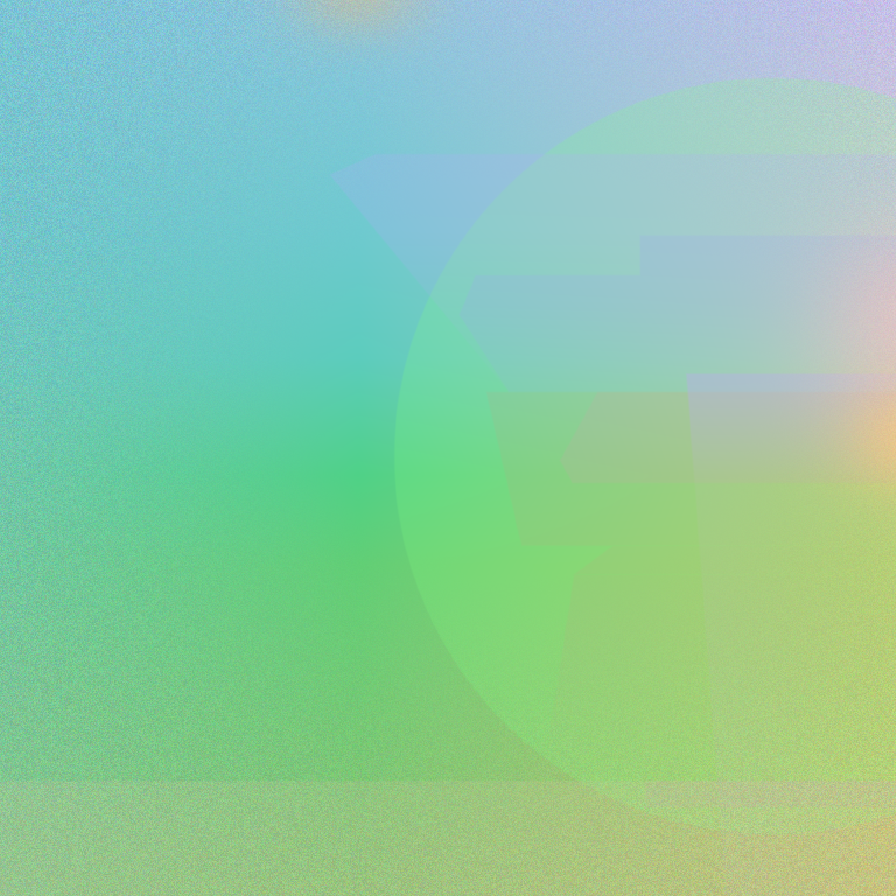
Give the GLSL for this background, as a WebGL 1 fragment shader.

```glsl
precision highp float;
// Soft pastel mesh gradient under translucent angular sheets and a large disc.
// Three vertical colour ramps are blended across the canvas, local glows are
// added, then each sheet is tinted through a signed distance mask, plus grain.

uniform vec2 u_resolution;

const float EDGE = 0.0015;          // half width of smoothed edges
const float RIDGE_X = 0.40;         // where the middle ramp peaks
const vec2  DISC_CENTER = vec2(0.862, 0.491);
const float DISC_RADIUS = 0.422;
const float BAND_TOP = 0.128;
const float GRAIN_CELLS = 768.0;
const float GRAIN_AMOUNT = 0.13;

const vec3 DISC_TINT     = vec3(0.50, 1.00, 0.50);
const vec3 LAVENDER_TINT = vec3(0.72, 0.66, 1.00);
const vec3 BLUE_TINT     = vec3(0.62, 0.64, 0.96);
const vec3 ROSE_TINT     = vec3(0.78, 0.66, 0.66);
const vec3 DULL_TINT     = vec3(0.76, 0.64, 0.50);
const vec3 MIST_TINT     = vec3(0.72, 0.76, 0.66);
const vec3 SAND_TINT     = vec3(0.82, 0.78, 0.64);
const vec3 ORANGE_GLOW   = vec3(0.80, 0.74, 0.60);
const vec3 PINK_GLOW     = vec3(0.96, 0.76, 0.76);
const vec3 PEACH_GLOW    = vec3(0.98, 0.78, 0.50);

float hash(vec2 p) {
  vec3 q = fract(p.xyx * 0.1031);
  q += dot(q, q.yzx + 33.33);
  return fract((q.x + q.y) * q.z);
}

float lin(float a, float b, float x) { return clamp((x - a) / (b - a), 0.0, 1.0); }

// Vertical ramp through six colours, from the top down.
vec3 ramp(float y, vec3 a, vec3 b, vec3 c, vec3 d, vec3 e, vec3 f) {
  vec3 col = mix(a, b, lin(1.0, 0.74, y));
  col = mix(col, c, lin(0.74, 0.60, y));
  col = mix(col, d, lin(0.60, 0.47, y));
  col = mix(col, e, lin(0.47, 0.37, y));
  return mix(col, f, lin(0.37, 0.0, y));
}

// Signed distance to a line, positive on the right of the path from a to b.
float side(vec2 p, vec2 a, vec2 b) {
  vec2 d = normalize(b - a);
  return dot(p - a, vec2(d.y, -d.x));
}

float glow(vec2 p, vec2 center, vec2 radius) {
  vec2 q = (p - center) / radius;
  return exp(-dot(q, q));
}

// Tints the colour where the distance is positive.
vec3 sheet(vec3 col, vec3 tint, float dist, float alpha) {
  return mix(col, tint, alpha * smoothstep(-EDGE, EDGE, dist));
}

vec3 meshGradient(vec2 p) {
  vec3 left = ramp(p.y, vec3(0.49, 0.77, 0.83), vec3(0.45, 0.77, 0.79),
    vec3(0.44, 0.78, 0.74), vec3(0.44, 0.78, 0.67), vec3(0.45, 0.78, 0.63), vec3(0.53, 0.77, 0.53));
  vec3 ridge = ramp(p.y, vec3(0.55, 0.77, 0.87), vec3(0.43, 0.79, 0.81),
    vec3(0.36, 0.80, 0.74), vec3(0.31, 0.82, 0.53), vec3(0.38, 0.81, 0.46), vec3(0.55, 0.76, 0.46));
  vec3 right = ramp(p.y, vec3(0.78, 0.75, 0.91), vec3(0.78, 0.79, 0.82),
    vec3(0.78, 0.78, 0.76), vec3(0.76, 0.80, 0.49), vec3(0.76, 0.80, 0.43), vec3(0.77, 0.76, 0.46));
  vec3 col = mix(left, ridge, lin(0.0, RIDGE_X, p.x));
  return mix(col, right, lin(RIDGE_X, 1.0, p.x));
}

void main() {
  vec2 p = gl_FragCoord.xy / u_resolution;
  vec3 col = meshGradient(p);
  col = mix(col, ORANGE_GLOW, 0.6 * glow(p, vec2(0.40, 1.01), vec2(0.075, 0.05)));

  // Disc, and the duller sheet that leaves a bright crescent on its left
  float disc = DISC_RADIUS - distance(p, DISC_CENTER);
  col = sheet(col, DISC_TINT, disc, 0.21);
  float upper = min(side(p, vec2(0.582, 0.391), vec2(0.539, 0.579)), p.y - 0.391);
  float lower = min(side(p, vec2(0.609, 0.154), vec2(0.641, 0.359)), 0.359 - p.y);
  float notch = min(side(p, vec2(0.641, 0.359), vec2(0.684, 0.391)), 0.391 - p.y);
  float dull = max(upper, max(lower, min(notch, p.y - 0.359)));
  col = sheet(col, DULL_TINT, min(dull, 0.5625 - p.y), 0.15 * lin(0.12, 0.30, p.y));

  // Wide upper sheet with a slanted left end
  float wide = min(side(p, vec2(0.568, 0.5625), vec2(0.368, 0.805)),
                   side(p, vec2(0.368, 0.805), vec2(0.419, 0.828)));
  wide = min(wide, min(0.828 - p.y, p.y - 0.5625));
  col = sheet(col, LAVENDER_TINT, wide, mix(0.05, 0.20, lin(0.60, 0.74, p.y)));

  // Stepped sheet inside the disc
  float stepped = max(0.693 - p.y, min(0.737 - p.y, p.x - 0.714));
  stepped = min(stepped, side(p, vec2(0.517, 0.659), vec2(0.531, 0.693)));
  stepped = min(stepped, side(p, vec2(0.568, 0.5625), vec2(0.517, 0.642)));
  col = sheet(col, BLUE_TINT, min(stepped, p.y - 0.5625), mix(0.10, 0.20, lin(0.57, 0.66, p.y)));

  // Pointed sheet, with a paler block and a long slanted panel on its right
  float pointed = min(side(p, vec2(0.625, 0.486), vec2(0.667, 0.5625)),
                      side(p, vec2(0.639, 0.461), vec2(0.625, 0.486)));
  col = sheet(col, ROSE_TINT, min(pointed, min(p.y - 0.461, 0.5625 - p.y)), 0.20);
  float panel = min(side(p, vec2(0.810, 0.0), vec2(0.766, 0.583)), 0.583 - p.y);
  col = sheet(col, MIST_TINT, panel, 0.18 * lin(1.05, 0.80, p.x));
  col = sheet(col, LAVENDER_TINT, min(panel, p.y - 0.461), 0.32 * lin(0.46, 0.57, p.y));

  // Warm light at the right edge
  col = mix(col, PINK_GLOW, 0.65 * glow(p, vec2(1.03, 0.64), vec2(0.11, 0.11)));
  col = mix(col, PEACH_GLOW, 0.75 * glow(p, vec2(1.03, 0.51), vec2(0.08, 0.06)));

  // Bottom band and its rosy strip
  col = sheet(col, SAND_TINT, BAND_TOP - p.y, 0.20);
  float strip = min(min(BAND_TOP - p.y, p.y - 0.099), p.x - 0.72);
  col = sheet(col, ROSE_TINT, strip, 0.20);

  // Grain grows toward the outer left and lower parts
  float reach = smoothstep(0.22, 0.70, length((p - vec2(0.60, 0.58)) * vec2(1.0, 1.1)));
  vec2 cell = floor(p * GRAIN_CELLS);
  vec3 speck = vec3(hash(cell), hash(cell + 71.0), hash(cell + 153.0)) - 0.5;
  gl_FragColor = vec4(col + GRAIN_AMOUNT * reach * speck, 1.0);
}
```
